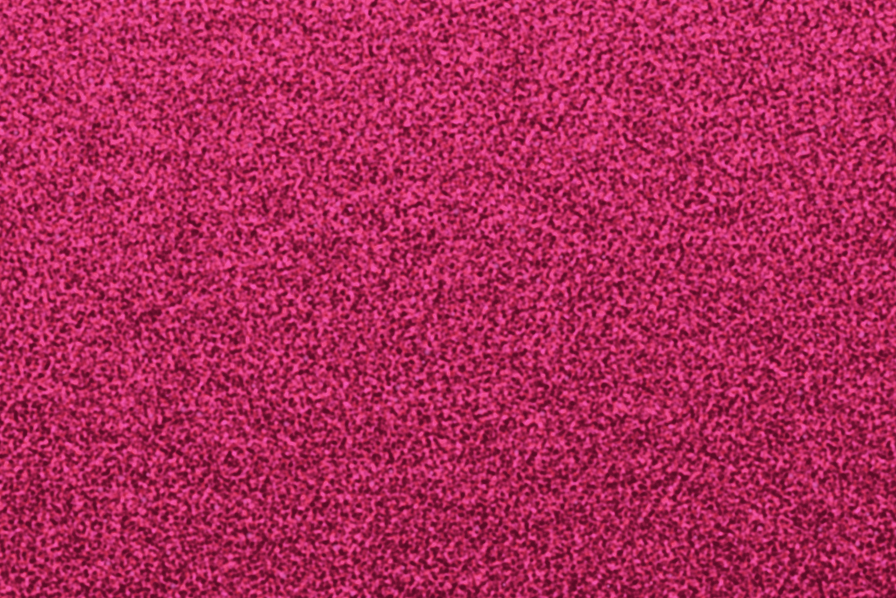
Give the GLSL for this texture, as a Shadertoy shader.

```glsl
// Crimson-pink glitter fabric: fine dense grain, faint horizontal clumps, scattered magenta glints.
#define GRAIN_FREQ 106.0    // main grains per canvas height
#define GRAIN_AMOUNT 0.72
#define SPECK_FREQ 149.0    // finer grains that roughen the main ones
#define SPECK_AMOUNT 0.62
#define FLECK_FREQ 50.0     // small groups of grains
#define FLECK_AMOUNT 0.24
#define CLUMP_FREQ vec2(13.0, 30.0)
#define CLUMP_AMOUNT 0.18
#define LIGHT_FALLOFF 0.75  // tone change from bottom to top
#define SIDE_LIGHT 0.15     // extra light towards the left
#define GLINT_SHARE 0.07
#define GLINT_COLOR vec3(0.91, 0.38, 0.72)

float hash(vec2 p) {
    return fract(sin(dot(p, vec2(127.1, 311.7))) * 43758.5453);
}

// Slope of a random direction at a lattice corner
float slope(vec2 corner, vec2 offset) {
    float angle = 6.28319 * hash(corner);
    return dot(vec2(cos(angle), sin(angle)), offset);
}

// Gradient noise scaled to zero mean and roughly unit deviation
float noise(vec2 p) {
    vec2 cell = floor(p);
    vec2 f = fract(p);
    vec2 w = f * f * (3.0 - 2.0 * f);
    vec2 e = vec2(1.0, 0.0);
    float low = mix(slope(cell, f), slope(cell + e.xy, f - e.xy), w.x);
    float high = mix(slope(cell + e.yx, f - e.yx), slope(cell + e.xx, f - e.xx), w.x);
    return mix(low, high, w.y) / 0.2116;
}

mat2 rotation(float angle) {
    float c = cos(angle);
    float s = sin(angle);
    return mat2(c, s, -s, c);
}

// Tone in deviations from the mean, mapped from wine to bright pink
vec3 fabricColor(float tone) {
    vec3 color = mix(vec3(0.36, 0.04, 0.15), vec3(0.44, 0.06, 0.19), smoothstep(-2.6, -1.5, tone));
    color = mix(color, vec3(0.57, 0.10, 0.26), clamp((tone + 1.5) / 0.75, 0.0, 1.0));
    color = mix(color, vec3(0.71, 0.15, 0.35), clamp((tone + 0.75) / 0.8, 0.0, 1.0));
    color = mix(color, vec3(0.84, 0.22, 0.46), clamp((tone - 0.05) / 0.85, 0.0, 1.0));
    return mix(color, vec3(0.94, 0.31, 0.59), clamp((tone - 0.9) / 1.1, 0.0, 1.0));
}

// Soft round glints, each kept inside its own cell
float glints(vec2 p) {
    vec2 cell = floor(p);
    vec2 center = 0.35 + 0.3 * vec2(hash(cell + 17.3), hash(cell + 41.9));
    float radius = mix(0.18, 0.34, hash(cell + 73.1));
    float present = step(1.0 - GLINT_SHARE, hash(cell + 5.7));
    return present * (1.0 - smoothstep(0.0, radius, length(fract(p) - center)));
}

void mainImage(out vec4 fragColor, in vec2 fragCoord) {
    vec2 uv = fragCoord / iResolution.xy;
    vec2 p = fragCoord / iResolution.y;

    // Grain layers, turned so that their lattices do not line up
    float tone = GRAIN_AMOUNT * noise(rotation(0.55) * p * GRAIN_FREQ);
    tone += SPECK_AMOUNT * noise(rotation(-0.31) * p * SPECK_FREQ + 31.0);
    tone += FLECK_AMOUNT * noise(rotation(1.1) * p * FLECK_FREQ + 83.0);
    tone += CLUMP_AMOUNT * noise(rotation(0.06) * p * CLUMP_FREQ + 9.0);

    // Broad light from the upper left
    tone += LIGHT_FALLOFF * (uv.y - 0.5) + SIDE_LIGHT * (0.5 - uv.x);
    vec3 color = fabricColor(tone);

    // Some grains lean to magenta
    float tint = noise(rotation(0.9) * p * GRAIN_FREQ + 57.0);
    color += vec3(0.01, 0.015, 0.045) * tint * smoothstep(-1.2, 0.6, tone);

    float glint = glints(rotation(0.3) * p * 42.0);
    color = mix(color, GLINT_COLOR, 0.8 * glint);
    fragColor = vec4(clamp(color, 0.0, 1.0), 1.0);
}
```
